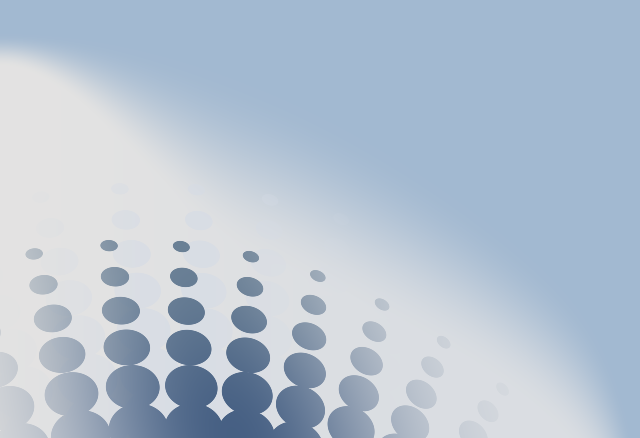
Reproduce this background procedurally as a Shadertoy shader.

```glsl
// Halftone fan of slate ellipses on a pale glow under a soft blue sky.

#define CANVAS vec2(768.0, 524.0)        // layout units, y measured downward
#define SKY vec3(0.637, 0.725, 0.818)
#define GLOW_LEFT vec3(0.890, 0.888, 0.885)
#define GLOW_RIGHT vec3(0.855, 0.868, 0.885)
#define DOT_TOP vec3(0.415, 0.500, 0.585)
#define DOT_BOTTOM vec3(0.275, 0.375, 0.515)
#define GHOST vec3(0.832, 0.857, 0.898)
#define FADE_WIDTH 190.0
#define GHOST_STRENGTH 0.65

// Bell curve used to fade the columns away from the fan's axis.
float bell(float d, float width) {
    return exp(-d * d / (width * width));
}

// Pale glow whose upper rim is crisp at the left and wide in the middle.
vec3 background(vec2 p) {
    float u = p.x / CANVAS.x;
    float rim = 40.0 + 385.0 * u * u + 150.0 * pow(u, 24.0);
    float width = 40.0 + 170.0 * smoothstep(0.0, 0.4, u)
                - 30.0 * smoothstep(0.5, 0.9, u);
    vec3 glow = mix(GLOW_LEFT, GLOW_RIGHT, smoothstep(0.0, 0.7, u));
    return mix(SKY, glow, smoothstep(0.0, 1.0, (p.y - rim) / width));
}

// Approximate signed distance to an ellipse at the origin.
float ellipse(vec2 q, vec2 radii) {
    float f = length(q / radii);
    return f * (f - 1.0) / max(length(q / (radii * radii)), 1e-4);
}

// Distance to the union of dots; drift moves the fan by (base, per column, up).
float dotFan(vec2 p, vec3 drift) {
    float nearest = 1e4;
    for (int c = -1; c < 9; c++) {
        float i = float(c);
        float shrink = 1.0 - 0.008 * (i - 1.0) * (i - 1.0);
        float size = 1.0 - 0.02 * max(i - 1.0, 0.0);
        float tilt = radians(7.5 * i - 5.0);
        mat2 turn = mat2(cos(tilt), -sin(tilt), sin(tilt), cos(tilt));
        vec2 top = vec2(41.0 + 91.5 * i - 1.6 * i * i,
                        293.0 + 5.5 * (i - 1.4) * (i - 1.4));
        top += vec2(drift.x + drift.y * i, -drift.z);
        for (int r = 0; r < 7; r++) {
            float k = float(r);
            vec2 center = top + vec2(k * (11.2 - 4.1 * i),
                                     k * (35.5 + 1.7 * k) * shrink);
            vec2 radii = size * vec2(10.5 + 6.9 * k - 0.36 * k * k, 6.8 + 4.9 * k);
            nearest = min(nearest, ellipse(turn * (p - center), radii));
        }
    }
    return nearest;
}

void mainImage(out vec4 fragColor, in vec2 fragCoord) {
    vec2 uv = fragCoord / iResolution.xy;
    vec2 p = vec2(uv.x, 1.0 - uv.y) * CANVAS;
    float pixel = CANVAS.y / iResolution.y;
    vec3 color = background(p);

    // Faint echo of the fan, raised behind it
    float ghost = smoothstep(0.5, -0.5, dotFan(p, vec3(8.0, 5.0, 68.0)) / pixel);
    float ghostFade = bell(p.x - 215.0, 140.0) * smoothstep(190.0, 300.0, p.y + 40.0);
    color = mix(color, GHOST, ghost * ghostFade * GHOST_STRENGTH);

    // Main fan, darkest along a slightly leaning axis
    float dots = smoothstep(0.5, -0.5, dotFan(p, vec3(0.0)) / pixel);
    float axis = 225.0 + 0.25 * (p.y - 300.0);
    vec3 slate = mix(DOT_TOP, DOT_BOTTOM, smoothstep(300.0, CANVAS.y, p.y));
    color = mix(color, slate, dots * bell(p.x - axis, FADE_WIDTH));

    fragColor = vec4(color, 1.0);
}
```
